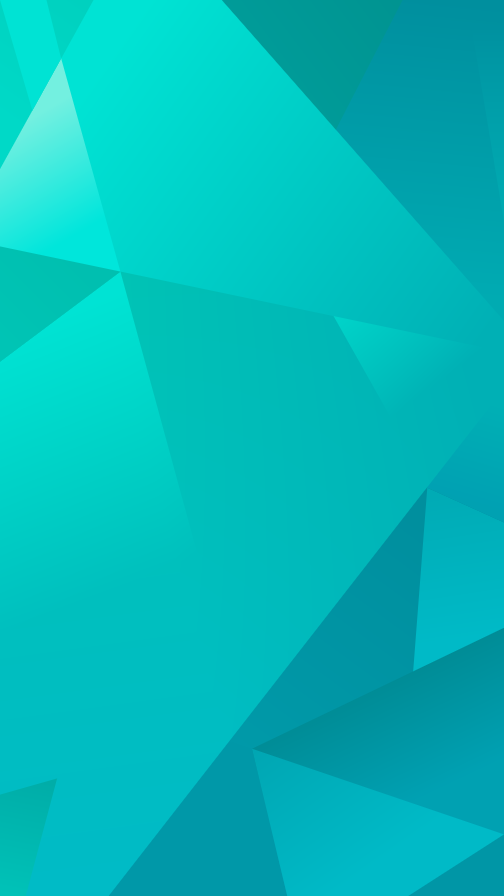
Give the GLSL for this background, as a Shadertoy shader.

```glsl
// Overlapping teal facets, like folded paper, on a canvas of 9 by 16 units.
// Each facet is bounded by straight edges or a two-edged wedge, filled with
// a linear gradient and painted from back to front.

const vec2 CANVAS = vec2(9.0, 16.0);

// Shared corners
const vec2 PEAK   = vec2(1.08, 15.0);
const vec2 CROSS  = vec2(2.15, 11.15);
const vec2 RIDGE  = vec2(7.63, 7.29);
const vec2 NOTCH  = vec2(7.38, 4.04);
const vec2 TIP    = vec2(4.5, 2.63);
const vec2 CORNER = vec2(9.0, 1.1);
const vec2 FOLD_W = vec2(0.0, 11.6);
const vec2 FOLD_E = vec2(9.0, 9.72);
const vec2 LEFT_W = vec2(0.0, 9.54);
const vec2 SLOPE_W = vec2(1.94, 0.0);
const vec2 SLOPE_E = vec2(9.0, 9.06);
const vec2 PANEL_E = vec2(9.0, 6.67);
const vec2 GLINT  = vec2(5.96, 10.35);

// Colours
const vec3 MINT   = vec3(0.45, 0.94, 0.88);
const vec3 AQUA   = vec3(0.00, 0.89, 0.83);
const vec3 JADE   = vec3(0.00, 0.77, 0.71);
const vec3 CYAN   = vec3(0.00, 0.73, 0.78);
const vec3 TEAL   = vec3(0.00, 0.69, 0.71);
const vec3 OCEAN  = vec3(0.00, 0.63, 0.70);
const vec3 DEEP   = vec3(0.00, 0.56, 0.62);
const vec3 FOREST = vec3(0.00, 0.58, 0.57);

// Smooth coverage of the half plane to the left of the edge a -> b
float side(vec2 p, vec2 a, vec2 b) {
    vec2 e = normalize(b - a);
    float d = e.x * (p.y - a.y) - e.y * (p.x - a.x);
    return clamp(d * iResolution.x / CANVAS.x + 0.5, 0.0, 1.0);
}

// Region left of both a -> v and v -> b
float wedge(vec2 p, vec2 a, vec2 v, vec2 b) {
    return min(side(p, a, v), side(p, v, b));
}

// Position along a -> b, from 0 to 1
float ramp(vec2 p, vec2 a, vec2 b) {
    vec2 d = b - a;
    return clamp(dot(p - a, d) / dot(d, d), 0.0, 1.0);
}

// Backdrop and the facets above the long fold
vec3 upperFacets(vec2 p) {
    vec3 col = mix(DEEP, vec3(0.0, 0.67, 0.70), ramp(p, vec2(8.0, 16.0), vec2(7.5, 10.8)));
    float sliver = side(p, vec2(8.44, 15.4), vec2(9.0, 12.04));
    col = mix(col, TEAL, 0.5 * sliver * ramp(p, vec2(8.5, 15.5), vec2(8.8, 12.5)));

    vec3 shade = mix(FOREST, vec3(0.0, 0.61, 0.60), ramp(p, vec2(7.0, 16.0), vec2(5.0, 14.5)));
    col = mix(col, shade, side(p, vec2(6.0, 13.69), vec2(7.19, 16.0)));

    vec3 sail = mix(AQUA, TEAL, ramp(p, vec2(2.0, 15.0), vec2(8.8, 10.2)));
    col = mix(col, sail, side(p, vec2(9.0, 10.27), vec2(3.96, 16.0)));

    // Pale glint, then the top left corner and its strip
    vec3 pale = mix(MINT, vec3(0.0, 0.90, 0.86), ramp(p, vec2(0.4, 13.8), vec2(1.5, 11.9)));
    col = mix(col, pale, side(p, CROSS, PEAK));
    float corner = side(p, vec2(0.0, 12.98), vec2(1.67, 16.0));
    vec3 cornerCol = mix(vec3(0.0, 0.82, 0.75), vec3(0.0, 0.85, 0.78), ramp(p, vec2(1.4, 16.0), vec2(0.0, 14.0)));
    col = mix(col, cornerCol, corner);
    float strip = min(side(p, vec2(0.0, 16.0), vec2(0.58, 14.02)), side(p, PEAK, vec2(0.83, 16.0)));
    return mix(col, AQUA, min(strip, corner));
}

// Large body between the fold and the slope
vec3 bodyFacets(vec2 p) {
    vec3 col = mix(JADE, CYAN, ramp(p, vec2(2.5, 11.0), vec2(4.0, 0.0)));
    col = mix(col, TEAL, ramp(p, vec2(2.6, 8.0), vec2(8.4, 9.6)));

    float glow = 1.0 - ramp(p, vec2(1.0, 10.3), vec2(2.8, 5.8));
    col = mix(col, AQUA, glow * wedge(p, vec2(3.44, 6.42), CROSS, LEFT_W));
    vec3 leaf = mix(vec3(0.0, 0.75, 0.69), JADE, ramp(p, vec2(1.4, 11.2), vec2(0.0, 9.8)));
    col = mix(col, leaf, side(p, LEFT_W, CROSS));

    float glint = 1.0 - ramp(p, GLINT, vec2(7.19, 8.7));
    col = mix(col, vec3(0.0, 0.83, 0.79), glint * side(p, GLINT, vec2(6.98, 8.54)));

    vec3 fin = mix(vec3(0.0, 0.68, 0.66), vec3(0.0, 0.76, 0.72), ramp(p, vec2(0.8, 2.0), vec2(0.4, 0.0)));
    float finMask = min(side(p, vec2(1.02, 2.1), vec2(0.0, 1.81)), side(p, vec2(0.46, 0.0), vec2(1.02, 2.1)));
    return mix(col, fin, finMask);
}

// Darker shards under the slope
vec3 lowerFacets(vec2 p) {
    vec3 col = mix(DEEP, vec3(0.0, 0.62, 0.68), ramp(p, vec2(7.4, 6.8), vec2(3.0, 0.8)));
    vec3 panel = mix(vec3(0.0, 0.67, 0.71), CYAN, ramp(p, vec2(8.0, 7.2), vec2(8.4, 4.6)));
    col = mix(col, panel, wedge(p, PANEL_E, RIDGE, NOTCH));
    vec3 blue = mix(OCEAN, TEAL, ramp(p, vec2(8.3, 7.1), vec2(8.8, 8.8)));
    col = mix(col, blue, side(p, RIDGE, PANEL_E));

    vec3 shadow = mix(vec3(0.0, 0.55, 0.59), OCEAN, ramp(p, vec2(6.5, 3.6), vec2(7.4, 1.7)));
    col = mix(col, shadow, side(p, vec2(9.0, 4.79), TIP));
    vec3 kite = mix(vec3(0.0, 0.65, 0.70), CYAN, ramp(p, TIP, vec2(6.2, 0.2)));
    // The kite and the floor both lie below the edge from the tip
    col = mix(col, mix(DEEP, OCEAN, 0.5), side(p, CORNER, TIP) * side(p, vec2(5.13, 0.0), TIP));
    col = mix(col, kite, wedge(p, CORNER, TIP, vec2(5.13, 0.0)));
    return mix(col, mix(DEEP, OCEAN, 0.4), side(p, CORNER, vec2(7.29, 0.0)));
}

void mainImage(out vec4 fragColor, in vec2 fragCoord) {
    vec2 p = fragCoord / iResolution.xy * CANVAS;
    vec3 col = upperFacets(p);
    col = mix(col, bodyFacets(p), side(p, FOLD_E, FOLD_W));
    col = mix(col, lowerFacets(p), side(p, SLOPE_E, SLOPE_W));
    fragColor = vec4(col, 1.0);
}
```
